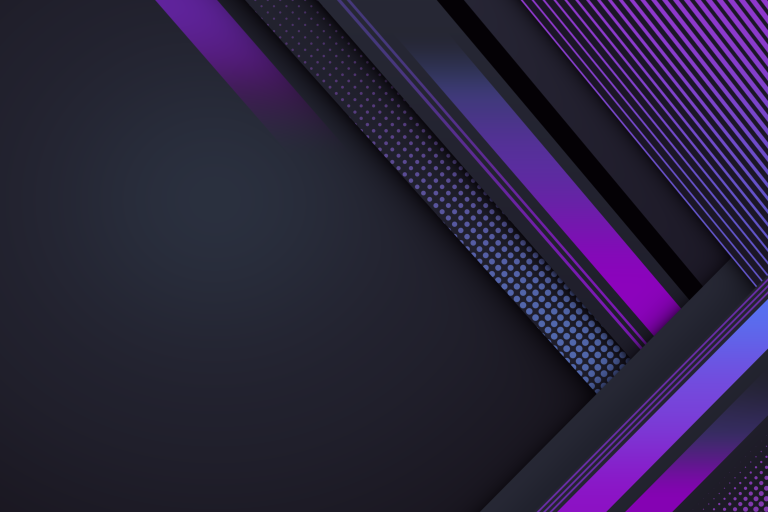
This background is drawn by a WebGL 2 fragment shader. Its source:

```glsl
#version 300 es
precision highp float;

uniform vec2 u_resolution;
out vec4 outColor;

#define FAN_SLOPE 0.958
#define FAN_SPREAD 0.136
#define PANEL_EDGE 0.4785
#define COVER_EDGE 0.62
#define SLOT_START 0.853
#define SLOT_END 0.906
#define GRILLE_EDGE 1.0156
#define GRILLE_PITCH 0.0215
#define CORNER_EDGE 1.927
#define RIBBON_EDGE 2.038
#define DOT_PITCH 0.0172

const vec3 INK = vec3(0.015, 0.005, 0.02);
const vec3 SLATE = vec3(0.135, 0.135, 0.185);
const vec3 VIOLET = vec3(0.46, 0.18, 0.74);
const vec3 MAGENTA = vec3(0.55, 0.01, 0.74);
const vec3 BLUE = vec3(0.34, 0.44, 0.94);

float aa;

float after(float x, float edge) {
    return smoothstep(-aa, aa, x - edge);
}

float band(float x, float start, float end) {
    return after(x, start) * (1.0 - after(x, end));
}

// Soft shade that is strongest at an edge and fades on its lower side
float shadow(float x, float edge, float width) {
    return exp(-max(edge - x, 0.0) / width);
}

// Staggered dots; radius is a share of the pitch
float dots(vec2 p, float pitch, float radius) {
    vec2 turned = vec2(p.x + p.y, p.x - p.y) * 0.7071 / pitch;
    float d = length(fract(turned) - 0.5) - radius;
    float soft = 0.7 * aa / pitch;
    return 1.0 - smoothstep(-soft, soft, d);
}

// Dim field with a cool glow and a fading violet band
vec3 backdrop(vec2 p) {
    float r = length((p - vec2(0.42, 0.39)) * vec2(0.9, 1.0));
    vec3 c = mix(vec3(0.165, 0.188, 0.245), SLATE, smoothstep(0.0, 0.42, r));
    c = mix(c, vec3(0.09, 0.075, 0.11), smoothstep(0.3, 0.95, r));
    float across = p.x - 0.87 * p.y;
    vec3 tint = mix(vec3(0.38, 0.14, 0.62), vec3(0.29, 0.09, 0.38), smoothstep(0.0, 0.22, p.y));
    float fade = 1.0 - smoothstep(0.1, 0.31, p.y);
    return mix(c, tint, band(across, 0.303, 0.424) * fade);
}

// Overlapping panels that run down to the right
vec3 slantedPanels(vec3 c, vec2 p, float u) {
    c = mix(c, INK, 0.8 * shadow(u, PANEL_EDGE, 0.04));

    // Halftone panel
    vec3 panel = mix(SLATE, vec3(0.115, 0.11, 0.165), p.y);
    vec3 dotTint = mix(vec3(0.40, 0.24, 0.56), vec3(0.33, 0.42, 0.70), smoothstep(0.1, 0.65, p.y));
    float radius = mix(0.12, 0.38, smoothstep(0.0, 0.7, p.y));
    panel = mix(panel, INK, 0.85 * shadow(u, COVER_EDGE, 0.03));
    float lit = mix(0.6, 0.95, smoothstep(0.0, 0.4, p.y)) * (1.0 - 0.7 * shadow(u, COVER_EDGE, 0.02));
    panel = mix(panel, dotTint, dots(p, DOT_PITCH, radius) * lit);
    c = mix(c, panel, after(u, PANEL_EDGE));

    // Cover panel with two fine lines and a glowing bar
    panel = mix(vec3(0.15, 0.155, 0.205), vec3(0.115, 0.11, 0.16), p.y * 1.3);
    vec3 lineTint = mix(vec3(0.27, 0.22, 0.48), vec3(0.48, 0.10, 0.70), smoothstep(0.05, 0.6, p.y));
    panel = mix(panel, lineTint, max(band(u, 0.658, 0.666), band(u, 0.677, 0.684)));
    vec3 bar = mix(vec3(0.22, 0.24, 0.44), vec3(0.35, 0.18, 0.62), smoothstep(0.12, 0.34, p.y));
    bar = mix(bar, MAGENTA, smoothstep(0.3, 0.57, p.y));
    panel = mix(panel, bar, band(u, 0.712, 0.82) * smoothstep(0.06, 0.2, p.y));
    c = mix(c, panel, after(u, COVER_EDGE));

    // Black slot and the panel beyond it
    c = mix(c, INK, after(u, SLOT_START));
    panel = mix(vec3(0.15, 0.145, 0.205), vec3(0.11, 0.095, 0.15), p.y * 1.6);
    panel = mix(panel, INK, 0.65 * shadow(u, GRILLE_EDGE, 0.022));
    return mix(c, panel, after(u, SLOT_END));
}

// Fine parallel lines, thicker toward the upper right
vec3 grille(vec2 p, float u) {
    float wave = abs(fract((u - GRILLE_EDGE) / GRILLE_PITCH - 0.15) - 0.5);
    float halfWidth = mix(0.1, 0.29, smoothstep(1.0, 1.42, u));
    float soft = aa / GRILLE_PITCH;
    float line = 1.0 - smoothstep(-soft, soft, 0.5 - wave - halfWidth);
    vec3 tint = mix(vec3(0.56, 0.22, 0.80), vec3(0.38, 0.33, 0.78), smoothstep(0.0, 0.45, p.y));
    return mix(vec3(0.105, 0.085, 0.15), tint, line);
}

// Ribbons and dots of the lower right corner
vec3 cornerRibbons(vec3 c, vec2 p, float v) {
    vec3 base = mix(vec3(0.14, 0.145, 0.19), vec3(0.11, 0.10, 0.145), smoothstep(2.1, 2.45, v));
    c = mix(c, base, after(v, RIBBON_EDGE - 0.006));
    float rise = clamp((1.0 - p.y) / 0.42, 0.0, 1.0);
    for (int i = 0; i < 3; i++) {
        float start = RIBBON_EDGE + 0.0125 * float(i);
        c = mix(c, VIOLET, 0.85 * band(v, start, start + 0.005));
    }
    vec3 ribbon = mix(vec3(0.55, 0.07, 0.77), vec3(0.46, 0.28, 0.86), smoothstep(0.0, 0.6, rise));
    ribbon = mix(ribbon, BLUE, smoothstep(0.5, 1.0, rise));
    c = mix(c, ribbon, band(v, 2.078, 2.174));
    vec3 glow = mix(MAGENTA * 0.95, vec3(0.22, 0.18, 0.40), smoothstep(0.02, 0.17, 1.0 - p.y));
    float fade = 1.0 - smoothstep(0.12, 0.29, 1.0 - p.y);
    c = mix(c, glow, band(v, 2.211, 2.303) * fade);
    float radius = 0.36 * smoothstep(2.31, 2.47, v);
    return mix(c, vec3(0.50, 0.22, 0.68), dots(p, 0.0145, radius) * smoothstep(2.32, 2.38, v));
}

void main() {
    // Height is one unit; y is measured downward from the top
    vec2 p = gl_FragCoord.xy / u_resolution.y;
    p.y = 1.0 - p.y;
    aa = 1.0 / u_resolution.y;

    // Slanted coordinates: u crosses the fan, v crosses the corner
    float u = (p.x - FAN_SLOPE * p.y) / (1.0 - FAN_SPREAD * p.y);
    float v = p.x + 0.99 * p.y;

    vec3 color = slantedPanels(backdrop(p), p, u);
    color = mix(color, INK, 0.5 * shadow(v, CORNER_EDGE, 0.025));
    vec3 corner = mix(vec3(0.15, 0.155, 0.205), vec3(0.125, 0.13, 0.175), smoothstep(1.93, 2.04, v));
    corner = mix(corner, INK, 0.6 * shadow(u, GRILLE_EDGE, 0.025));
    color = mix(color, corner, after(v, CORNER_EDGE));
    color = mix(color, grille(p, u), after(u, GRILLE_EDGE));
    color = cornerRibbons(color, p, v);
    outColor = vec4(color, 1.0);
}
```
